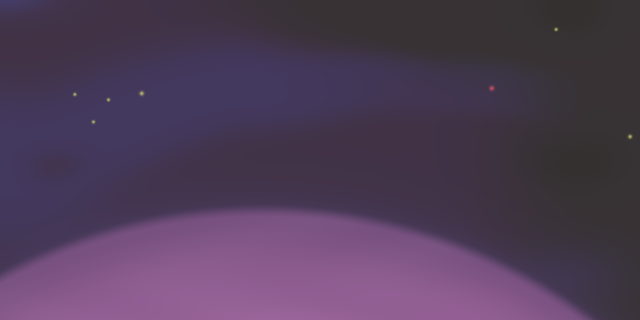
Give the GLSL for this background, as a Shadertoy shader.

```glsl
float blob(vec2 p, vec2 center, vec2 radius) {
    vec2 q = (p - center) / radius;
    return exp(-dot(q, q));
}

// Layered sines that bend the cloud outlines
vec2 drift(vec2 p) {
    vec2 offset = vec2(0.0);
    float amplitude = 0.018;
    float frequency = 4.0;
    for (int i = 0; i < 3; i++) {
        offset += amplitude * sin(frequency * p.yx + vec2(1.3, 0.4) + 2.0 * offset.yx);
        amplitude *= 0.5;
        frequency *= 1.9;
    }
    return p + offset;
}

vec3 skyColor(vec2 p) {
    const vec3 plum = vec3(0.253, 0.197, 0.275);
    const vec3 grey = vec3(0.218, 0.197, 0.205);
    const vec3 indigo = vec3(0.262, 0.220, 0.365);
    vec2 q = drift(p);

    // Grey haze, reaching left along the top
    float hazeEdge = 1.6 - 0.88 * smoothstep(0.6, 1.0, q.y);
    vec3 color = mix(plum, grey, smoothstep(-0.28, 0.28, q.x - hazeEdge));

    // Tapering indigo cloud band
    float bandY = 0.72 - 0.19 * exp(-6.0 * q.x * q.x);
    float bandWidth = mix(0.22, 0.085, smoothstep(0.0, 1.4, q.x));
    float offset = (q.y - bandY) / bandWidth;
    float band = exp(-offset * offset * offset * offset);
    band *= 1.0 - 0.5 * smoothstep(0.8, 1.4, q.x);
    band *= 1.0 - smoothstep(1.5, 1.85, q.x);
    color = mix(color, indigo, band);

    // Corner light, lower left cloud and dark patches
    color = mix(color, vec3(0.27, 0.25, 0.44), 0.9 * blob(p, vec2(0.0, 1.02), vec2(0.16, 0.06)));
    color = mix(color, indigo, 0.8 * blob(p, vec2(0.0, 0.36), vec2(0.4, 0.2)));
    color = mix(color, plum, 0.6 * blob(q, vec2(0.17, 0.505), vec2(0.08, 0.05)));
    color = mix(color, vec3(0.19, 0.18, 0.17), 0.6 * blob(q, vec2(1.78, 0.52), vec2(0.16, 0.09)));
    color = mix(color, vec3(0.19, 0.18, 0.17), 0.6 * blob(q, vec2(1.77, 1.0), vec2(0.12, 0.08)));
    return mix(color, indigo, 0.5 * blob(p, vec2(1.78, 0.14), vec2(0.18, 0.1)));
}

vec3 planetColor(vec2 p, float depth) {
    vec3 color = mix(vec3(0.47, 0.32, 0.50), vec3(0.55, 0.36, 0.56), smoothstep(0.0, 0.22, depth));
    color = mix(color, vec3(0.61, 0.40, 0.61), 0.85 * blob(p, vec2(0.85, -0.06), vec2(0.65, 0.15)));
    color = mix(color, vec3(0.57, 0.36, 0.57), 0.6 * blob(p, vec2(1.47, 0.03), vec2(0.17, 0.08)));
    return color + 0.006 * sin(9.0 * p.x + 3.0 * sin(11.0 * p.y));
}

void mainImage(out vec4 fragColor, in vec2 fragCoord) {
    vec2 p = fragCoord / iResolution.y;
    vec3 color = skyColor(p);

    // Planet with a soft limb and a violet halo
    float height = length(p - vec2(0.82, -1.355)) - 1.70;
    color = mix(color, vec3(0.29, 0.23, 0.37), 0.75 * exp(-max(height, 0.0) / 0.055));
    color = mix(color, planetColor(p, -height), smoothstep(0.022, -0.025, height));

    // Stars: position and radius
    vec3 stars[7] = vec3[7](
        vec3(0.234, 0.705, 0.0050), vec3(0.339, 0.688, 0.0050),
        vec3(0.443, 0.708, 0.0065), vec3(0.292, 0.619, 0.0050),
        vec3(1.738, 0.908, 0.0050), vec3(1.969, 0.573, 0.0060),
        vec3(1.537, 0.724, 0.0070));
    for (int i = 0; i < 7; i++) {
        vec3 tint = i == 6 ? vec3(0.80, 0.30, 0.38) : vec3(0.72, 0.72, 0.42);
        color = mix(color, tint, blob(p, stars[i].xy, vec2(stars[i].z)));
    }

    fragColor = vec4(color, 1.0);
}
```
